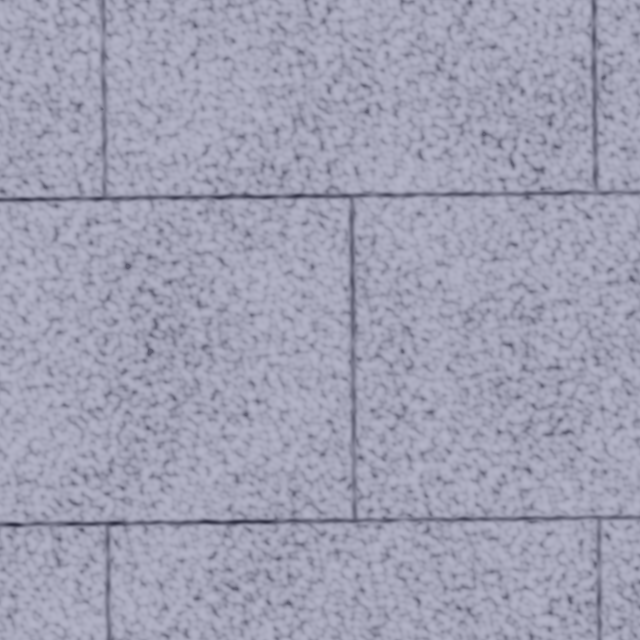
A WebGL 2 fragment shader for this texture:

```glsl
#version 300 es
precision highp float;
// Speckled blue-grey stone slabs in running bond, slightly tilted, with thin dark joints.

uniform vec2 u_resolution;
out vec4 outColor;

const vec3 PALE_STONE = vec3(0.725, 0.727, 0.802);
const vec2 SLAB_SIZE = vec2(0.767, 0.508);
const vec2 BOND_ORIGIN = vec2(0.170, 0.180);
const vec2 TILT = vec2(-0.009, 0.0117);      // drift of upright and level joints
const float ROW_OFFSET = 0.503;              // shift of every other row, in slabs
const vec2 JOINT_WIDTH = vec2(0.0046, 0.0040);
const vec2 JOINT_DEPTH = vec2(0.29, 0.43);   // darkness of upright and level joints
const float JOINT_FADE = 0.25;               // level joints pale toward the right
const float JOINT_WOBBLE = 0.0022;
const float COARSE_GRAIN = 68.0;
const float FINE_GRAIN = 104.0;
const float GRAIN_STRETCH = 0.85;            // below 1 lengthens grains along one diagonal
const float GRAIN_CONTRAST = 3.1;
const float GRAIN_DEPTH = 0.080;
const float GRAIN_SKEW = 0.46;               // higher gives rarer, darker specks
const float BLOTCH_SCALE = 5.0;
const float BLOTCH_STRENGTH = 1.1;
const float MOTTLE_SCALE = 19.0;
const float MOTTLE_STRENGTH = 0.9;
const float SLAB_VARIATION = 0.15;

float hash(vec2 cell) {
    uvec2 q = uvec2(ivec2(cell)) * uvec2(1597u, 3799u);
    uint n = (q.x ^ q.y) * 74777u;
    n = (n ^ (n >> 15)) * 48271u;
    n = (n ^ (n >> 13)) * 69621u;
    return float((n ^ (n >> 16)) & 65535u) / 65536.0;
}

float cornerSlope(vec2 cell, vec2 corner, vec2 local) {
    float angle = 6.28318 * hash(cell + corner);
    return dot(vec2(cos(angle), sin(angle)), local - corner);
}

float gradientNoise(vec2 p) {
    vec2 cell = floor(p);
    vec2 f = p - cell;
    vec2 s = f * f * f * (f * (f * 6.0 - 15.0) + 10.0);
    float low = mix(cornerSlope(cell, vec2(0, 0), f), cornerSlope(cell, vec2(1, 0), f), s.x);
    float high = mix(cornerSlope(cell, vec2(0, 1), f), cornerSlope(cell, vec2(1, 1), f), s.x);
    return mix(low, high, s.y);
}

vec2 rotate(vec2 p, float angle) {
    float c = cos(angle), s = sin(angle);
    return vec2(c * p.x - s * p.y, s * p.x + c * p.y);
}

// Skewed speckle: mostly pale, with a tail of dark grains, over broad mottling.
float grainShade(vec2 p, float slabTone) {
    vec2 stretched = rotate(p, 0.6) * vec2(GRAIN_STRETCH, 1.0);
    float grain = gradientNoise(stretched * COARSE_GRAIN + 131.0)
                + gradientNoise(rotate(stretched, 0.8) * FINE_GRAIN + 257.0);
    float blotch = gradientNoise(p * BLOTCH_SCALE + 12.3) * BLOTCH_STRENGTH
                 + gradientNoise(p * MOTTLE_SCALE + 43.7) * MOTTLE_STRENGTH;
    float level = grain * GRAIN_CONTRAST + blotch + slabTone;
    return GRAIN_DEPTH * exp(GRAIN_SKEW * min(level, 3.2));
}

void main() {
    vec2 p = gl_FragCoord.xy / u_resolution;

    // Slab grid with tilted axes and ragged joint lines
    vec2 wobble = JOINT_WOBBLE * vec2(gradientNoise(p * vec2(9.0, 45.0) + 71.0),
                                      gradientNoise(p * vec2(45.0, 9.0) + 93.0));
    vec2 grid = (p - BOND_ORIGIN - TILT * p.yx + wobble) / SLAB_SIZE;
    float row = floor(grid.y);
    grid.x -= ROW_OFFSET * mod(row + 1.0, 2.0);
    vec2 slab = floor(grid);

    // Soft joints whose darkness varies along their length
    vec2 toJoint = abs(fract(grid + 0.5) - 0.5) * SLAB_SIZE;
    vec2 joint = exp(-toJoint * toJoint / (JOINT_WIDTH * JOINT_WIDTH));
    float wear = 1.0 + 0.7 * gradientNoise(p * 42.0 + 17.0)
                     + 0.3 * gradientNoise(p * 4.0 + 51.0);
    vec2 depth = JOINT_DEPTH * wear * vec2(1.0, 1.0 - JOINT_FADE * p.x);

    // Stone, then joints cut into it
    float slabTone = SLAB_VARIATION * (hash(slab + 20.0) - 0.5);
    float shade = grainShade(p, slabTone);
    shade = mix(shade, max(shade, depth.x), joint.x);
    shade = mix(shade, max(shade, depth.y), joint.y);

    outColor = vec4(PALE_STONE - shade, 1.0);
}
```
